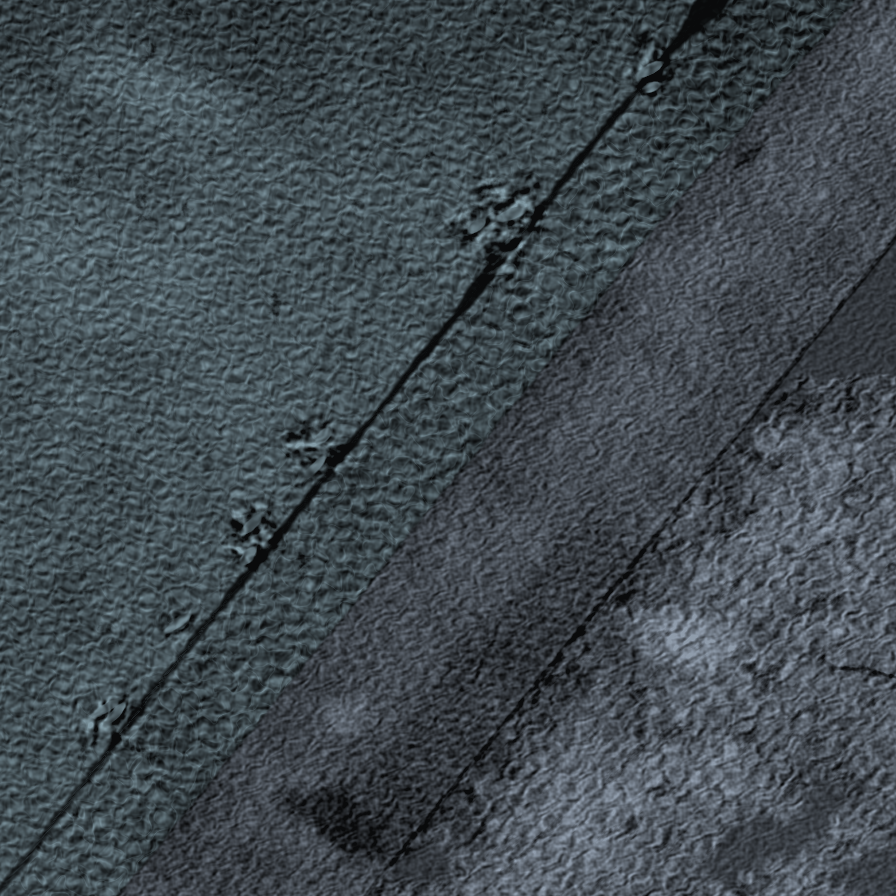
Give the GLSL for this texture, as a three.js fragment shader.

```glsl
// Weathered slate-grey concrete with a diagonal debris-filled crack and worn kerb bands.
varying vec2 vUv;

float hash(float n) { return fract(sin(n * 91.7) * 4375.5); }

vec2 gradient(vec2 cell) {
  float angle = 6.2832 * fract(sin(dot(cell, vec2(127.1, 311.7))) * 4375.85);
  return vec2(cos(angle), sin(angle));
}

float noise(vec2 p) {
  vec2 i = floor(p), f = fract(p), e = vec2(1.0, 0.0);
  vec2 u = f * f * f * (f * (f * 6.0 - 15.0) + 10.0);
  float low = mix(dot(gradient(i), f), dot(gradient(i + e), f - e), u.x);
  float high = mix(dot(gradient(i + e.yx), f - e.yx), dot(gradient(i + 1.0), f - 1.0), u.x);
  return mix(low, high, u.y);
}

float fbm(vec2 p) {
  float sum = 0.0, amp = 0.6;
  for (int i = 0; i < 5; i++) {
    sum += amp * noise(p);
    p = mat2(1.6, 1.2, -1.2, 1.6) * p + 7.3;
    amp *= 0.55;
  }
  return sum;
}

vec2 rotate(vec2 p, float a) {
  return vec2(cos(a) * p.x + sin(a) * p.y, cos(a) * p.y - sin(a) * p.x);
}

// Slope of the noise surface lit from the upper left
float relief(vec2 p) {
  vec2 light = vec2(-0.16, 0.24);
  return noise(p - light) - noise(p + light);
}

// Soft ellipse with a ragged rim
float patchMask(vec2 p, vec2 centre, vec2 radii, float angle, float ragged) {
  float r = length(rotate(p - centre, angle) / radii);
  return 1.0 - smoothstep(0.5, 1.2, r + ragged);
}

void main() {
  vec2 p = vUv;
  float along = dot(p, vec2(0.627, 0.779));
  float across = dot(p, vec2(0.779, -0.627));
  float broad = fbm(p * 6.0), ragged = fbm(p * 19.0 + 4.0);
  float wobble = 0.002 * noise(vec2(along * 9.0, 2.0)) + 0.002 * noise(vec2(along * 60.0, 5.0));

  // Signed distances from the three seams
  float fromCrack = across + 0.004 + 0.0065 * smoothstep(0.0, 0.4, along) * smoothstep(1.4, 1.1, along) + wobble;
  float fromKerb = across - 0.103 - 0.014 * smoothstep(1.05, 1.42, along) + wobble;
  float fromJoint = across - 0.318 + 0.5 * wobble;
  float strip = smoothstep(-0.002, 0.002, fromCrack);
  float kerb = smoothstep(-0.002, 0.002, fromKerb + 0.004 * ragged);
  float ground = smoothstep(-0.0015, 0.0015, fromJoint);

  // Worm-like relief on the wall, slanted strokes on the kerb and ground
  vec2 warp = vec2(noise(p * 60.0), noise(p * 60.0 + 9.0));
  float worm = relief(rotate(p, -0.2) * mix(vec2(105.0, 128.0), vec2(82.0, 98.0), strip) + 0.7 * warp);
  worm += 0.45 * relief(p * 200.0 + warp);
  float ridge = smoothstep(0.13, 0.0, abs(noise(p * 66.0 + 0.6 * warp))) - 0.35;
  float stroke = relief(rotate(p, 0.4) * vec2(100.0, 190.0) + warp);
  float rough = relief(rotate(p, 0.65) * vec2(62.0, 115.0) + warp);
  float grain = noise(p * 230.0);

  float wall = 0.322 - 0.075 * smoothstep(0.78, 1.02, p.y) + 0.09 * broad + 0.08 * ragged;
  wall += 0.10 * patchMask(p, vec2(0.17, 0.90), vec2(0.12, 0.04), -0.3, ragged);
  wall += 0.05 * patchMask(p, vec2(0.13, 0.68), vec2(0.16, 0.07), -0.2, ragged);
  wall += mix(0.22, 0.25, strip) * worm + mix(0.03, 0.06, strip) * ridge - 0.035 * strip + 0.06 * grain;
  wall -= 0.12 * smoothstep(0.30, 0.46, fbm(p * 28.0 + 31.0));

  float band = 0.278 + 0.10 * broad + 0.08 * ragged + 0.16 * stroke + 0.09 * rough + 0.13 * grain;
  band -= 0.035 * smoothstep(0.06, 0.0, fromKerb);
  band += 0.035 * smoothstep(0.10, 0.0, abs(across - 0.19)) * smoothstep(0.5, 0.7, along);
  band += 0.12 * patchMask(p, vec2(0.385, 0.20), vec2(0.035, 0.025), 0.4, ragged);
  float shade = smoothstep(0.215, 0.245, across + 0.06 * ragged)
    * smoothstep(0.26, 0.38, along) * smoothstep(0.82, 0.72, along + 0.1 * ragged);
  band -= shade * (0.065 - 0.035 * sin(dot(p, vec2(95.0, 520.0)) + 3.0 * noise(p * 25.0)));
  band -= 0.13 * patchMask(p, vec2(0.375, 0.085), vec2(0.085, 0.035), -0.5, ragged);
  band -= 0.15 * patchMask(p, vec2(0.835, 0.823), vec2(0.030, 0.009), 0.8, 0.5 * ragged);

  float soil = 0.355 + 0.15 * broad + 0.16 * ragged + 0.22 * rough + 0.17 * stroke + 0.14 * grain;
  soil -= 0.10 * smoothstep(0.39, 0.33, across + 0.10 * ragged);
  soil += 0.14 * patchMask(p, vec2(0.775, 0.285), vec2(0.085, 0.035), -0.25, ragged);
  soil += 0.06 * patchMask(p, vec2(0.66, 0.08), vec2(0.09, 0.07), 0.4, ragged);
  soil -= 0.13 * smoothstep(0.16, 0.36, fbm(rotate(p, 0.7) * vec2(18.0, 40.0) + 3.0));
  float stain = patchMask(p, vec2(0.875, 0.065), vec2(0.10, 0.030), 0.45, 1.5 * ragged);
  stain = max(stain, patchMask(p, vec2(0.485, 0.045), vec2(0.050, 0.022), 0.6, ragged));
  stain = max(stain, patchMask(p, vec2(0.99, 0.02), vec2(0.06, 0.04), 0.9, ragged));
  float wedge = smoothstep(0.579, 0.585, p.y + 0.02 * ragged);
  wedge = max(wedge, smoothstep(0.014, 0.008, fromJoint) * smoothstep(0.88, 1.0, along));
  soil = mix(soil, 0.22 + 0.10 * stroke + 0.07 * grain, max(0.8 * stain, wedge));
  float fissure = abs(p.y - 0.248 + 0.35 * (p.x - 0.964) + 0.03 * ragged);
  soil -= 0.22 * smoothstep(0.006, 0.001, fissure) * smoothstep(0.90, 0.94, p.x);

  float value = mix(mix(wall, band, kerb), soil, ground);
  vec3 tint = mix(vec3(0.84, 1.0, 1.07), vec3(0.91, 0.99, 1.09), kerb);

  // Seams: open crack with a pale lip, kerb edge, and lower joint
  float gap = 0.0035 + 0.003 * noise(vec2(along * 17.0, 1.0)) + 0.003 * ragged;
  gap += 0.010 * smoothstep(1.20, 1.28, along) + 0.004 * smoothstep(0.06, 0.0, abs(along - 0.87));
  float depth = mix(0.6, 0.85, smoothstep(0.25, 0.5, along));
  value += 0.07 * smoothstep(0.005, 0.0, abs(fromCrack - 0.008));
  value *= 1.0 - depth * smoothstep(gap + 0.003, gap - 0.002, abs(fromCrack));
  value -= 0.07 * smoothstep(0.004, 0.0, abs(fromKerb));
  value += 0.04 * smoothstep(0.005, 0.0, abs(fromJoint + 0.006));
  value -= 0.15 * smoothstep(0.004, 0.001, abs(fromJoint));

  // Debris clumps lodged beside the crack: dark hollows, splinters and pale chips
  for (int i = 0; i < 6; i++) {
    float k = float(i);
    float place = 0.23 + 0.127 * k + step(3.5, k) * 0.11 * (k - 2.2);
    float size = 0.040 + 0.026 * step(3.5, k) * step(k, 4.5) - 0.018 * step(abs(k - 1.0), 0.5);
    vec2 q = vec2(along - place, across + 0.033 - 0.020 * step(4.5, k));
    float clump = smoothstep(1.2, 0.4, length(q) / size + 0.9 * ragged);
    float litter = relief(rotate(p, 1.1 + 0.6 * k) * vec2(36.0, 85.0) + warp);
    float hollow = smoothstep(-0.05, 0.30, fbm(p * 30.0 + k));
    value += clump * (0.50 * litter - 0.02 - 0.18 * hollow);
    for (int j = 0; j < 2; j++) {
      float seed = k * 2.0 + float(j) + 1.0;
      vec2 offset = 0.8 * size * (vec2(hash(seed), hash(seed + 20.0)) - 0.5);
      vec2 shape = vec2(0.011 + 0.013 * hash(seed + 60.0), 0.006);
      vec2 local = rotate(q - offset, 0.8 * hash(seed + 40.0) - 0.2);
      float shadow = length((local - vec2(0.002, 0.005)) / shape) + 0.5 * ragged;
      value -= 0.16 * smoothstep(1.3, 0.7, shadow);
      value = mix(value, 0.44 + 0.3 * rough, 0.85 * smoothstep(1.1, 0.7, length(local / shape) + 0.7 * ragged));
    }
  }

  gl_FragColor = vec4(clamp(value, 0.04, 0.62) * tint, 1.0);
}
```
